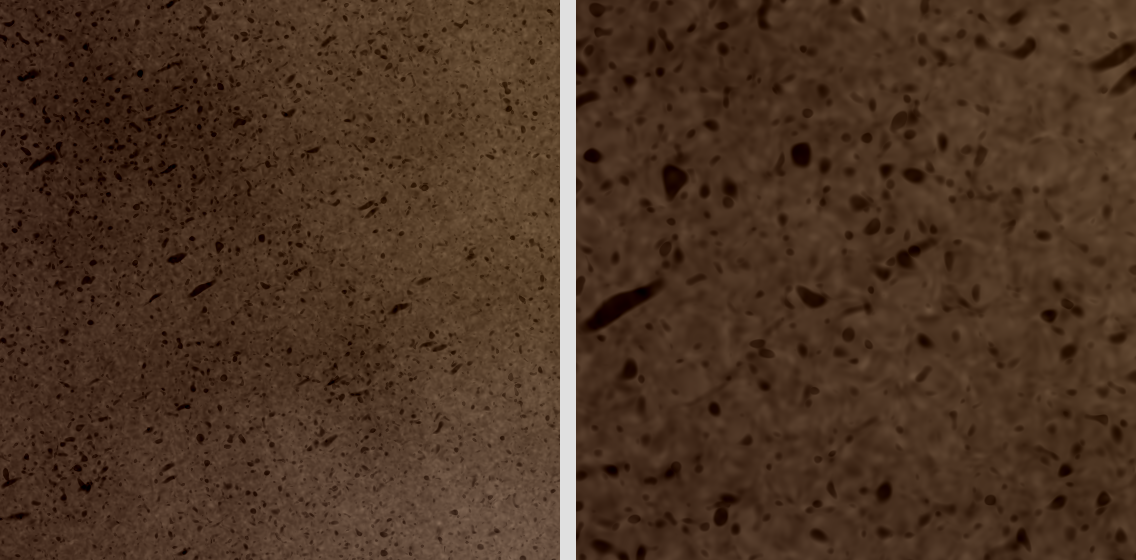
Left: the whole. Right: its middle third, enlarged.
Give the GLSL for this texture, as a Shadertoy shader.

```glsl
// Weathered brown leather or earth: a soft four-corner tint with cloudy stains,
// covered in fine grain, dark pits gathered in patches, and a few slanted scuffs.
// All noise is cellular: soft signed spots scattered one per cell and summed.

const vec3 UMBER      = vec3(0.265, 0.170, 0.120);
const vec3 OLIVE      = vec3(0.370, 0.272, 0.175);
const vec3 CHESTNUT   = vec3(0.295, 0.198, 0.142);
const vec3 ASH_BROWN  = vec3(0.415, 0.320, 0.255);
const vec3 SHADE_TINT = vec3(1.0, 0.94, 0.84);

// Three random values in 0..1 for a cell
vec3 hash3(vec2 cell, float seed) {
    vec3 q = fract(vec3(cell.xyx + seed * 17.3) * vec3(0.1031, 0.1030, 0.0973));
    q += dot(q, q.yxz + 33.33);
    return fract((q.xxy + q.yzz) * q.zyx);
}

// Sum of soft round spots of random sign, about -1..1
float spotNoise(vec2 p, float seed) {
    vec2 cell = floor(p);
    float sum = 0.0;
    for (int y = -1; y <= 1; y++) {
        for (int x = -1; x <= 1; x++) {
            vec2 id = cell + vec2(x, y);
            vec3 rnd = hash3(id + 40.0, seed);
            vec2 d = p - id - rnd.xy;
            float falloff = max(0.0, 1.0 - dot(d, d));
            sum += (2.0 * rnd.z - 1.0) * falloff * falloff * falloff;
        }
    }
    return sum;
}

// Layered spots, each octave finer and weaker
float clouds(vec2 p, float seed) {
    float sum = 0.0, weight = 0.55;
    for (int i = 0; i < 4; i++) {
        sum += weight * spotNoise(p, seed + float(i));
        p = mat2(0.8, 0.6, -0.6, 0.8) * p * 2.03;
        weight *= 0.55;
    }
    return sum;
}

vec2 rotate(vec2 p, float angle) {
    float c = cos(angle), s = sin(angle);
    return vec2(c * p.x + s * p.y, c * p.y - s * p.x);
}

// Soft tilted oval, 1 at its centre
float stain(vec2 p, vec2 centre, vec2 radius, float angle) {
    vec2 d = rotate(p - centre, angle) / radius;
    return exp(-dot(d, d));
}

// Dark flecks where noise exceeds a threshold lowered by density
float pits(vec2 p, float density, float seed) {
    return smoothstep(0.0, 0.6, spotNoise(p, seed) - 0.56 + 0.36 * density);
}

void mainImage(out vec4 fragColor, in vec2 fragCoord) {
    vec2 uv = fragCoord / iResolution.xy;
    vec2 drift = vec2(clouds(uv * 5.0, 1.0), clouds(uv * 5.0, 7.0));
    vec2 soft = uv + 0.06 * drift;

    // Broad tint
    vec2 blend = smoothstep(-0.1, 1.1, soft);
    vec3 color = mix(mix(CHESTNUT, ASH_BROWN, blend.x * blend.x * (3.0 - 2.0 * blend.x)),
                     mix(UMBER, OLIVE, blend.x), smoothstep(0.05, 0.55, soft.y));

    // Stains and clouds
    float upperStain  = stain(soft, vec2(0.25, 0.77), vec2(0.26, 0.15), -0.6);
    float middleStain = stain(soft, vec2(0.46, 0.36), vec2(0.28, 0.10), 0.25);
    float lowerStain  = stain(soft, vec2(0.64, 0.27), vec2(0.11, 0.14), -0.3);
    float scuffZone   = stain(soft, vec2(0.07, 0.09), vec2(0.15, 0.07), 0.35);
    float shade = 0.045 * clouds(uv * 6.0, 13.0);
    shade -= 0.060 * upperStain + 0.050 * middleStain + 0.045 * lowerStain;
    shade -= 0.030 * scuffZone;

    // Fine grain
    vec2 grainPos = uv + 0.003 * vec2(spotNoise(uv * 60.0, 21.0), spotNoise(uv * 60.0, 22.0));
    shade += 0.050 * spotNoise(grainPos * 125.0, 23.0);
    shade += 0.036 * spotNoise(grainPos * 215.0, 24.0);

    // Pits, denser in patches and stains
    float density = 0.4 + 0.75 * clouds(uv * 9.0, 31.0);
    density += 0.4 * upperStain + 0.35 * lowerStain + 0.3 * scuffZone - 0.25 * uv.x;
    density = clamp(density, 0.0, 1.2);
    float pitting = pits(grainPos * 92.0, density, 33.0);
    pitting = max(pitting, 0.65 * pits(grainPos * 150.0, density, 35.0));
    shade -= 0.17 * pitting;

    // Slanted scuffs
    vec2 along = rotate(grainPos, 0.5) * vec2(24.0, 75.0);
    float scuffDensity = 1.1 * scuffZone + 0.4 * upperStain + 0.35 * lowerStain - 0.5;
    shade -= 0.20 * pits(along, scuffDensity, 41.0);

    color += SHADE_TINT * shade;
    fragColor = vec4(clamp(color, 0.0, 1.0), 1.0);
}
```
